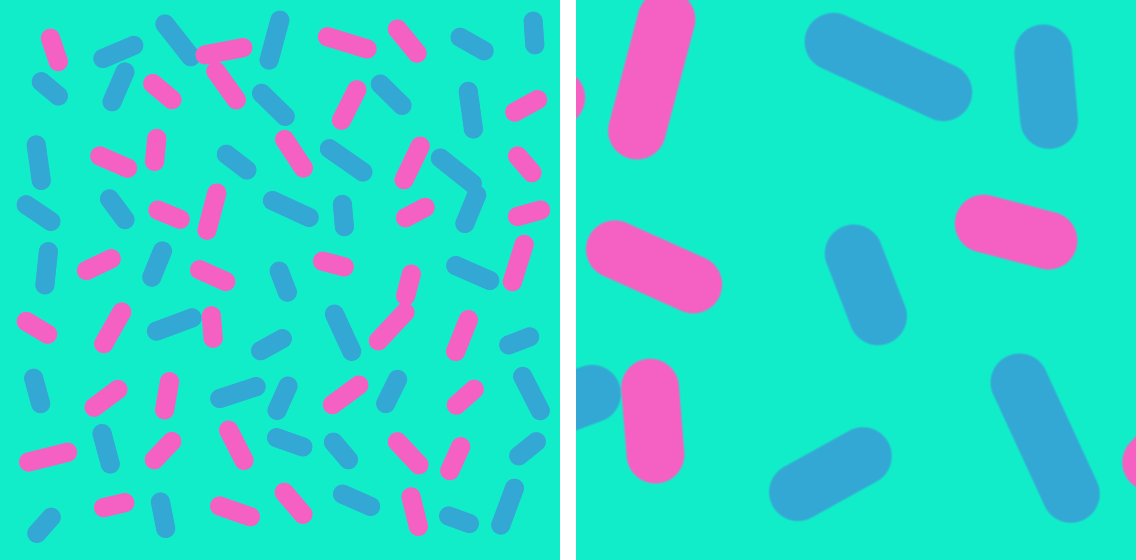
Left, the full canvas; right, a detail of the centre.
This pattern is drawn by a three.js fragment shader. Its source:

```glsl
// Scattered pink and blue rounded sprinkles on flat turquoise.
varying vec2 vUv;

vec4 hash4(vec2 p) {
  vec4 q = fract(p.xyxy * vec4(0.1031, 0.1030, 0.0973, 0.1099) + 0.37);
  q += dot(q, q.wzxy + 33.33);
  return fract((q.xxyz + q.yzzw) * q.zywx);
}

float capsule(vec2 p, vec2 axis, float halfLength, float radius) {
  float along = clamp(dot(p, axis), -halfLength, halfLength);
  return length(p - axis * along) - radius;
}

void main() {
  const float count = 9.0;
  const float cellSize = 0.1055;
  vec3 turquoise = vec3(0.07, 0.93, 0.79);
  vec3 pink = vec3(0.96, 0.38, 0.76);
  vec3 blue = vec3(0.20, 0.66, 0.83);

  vec3 color = turquoise;
  vec2 base = floor((vUv - 0.033) / cellSize);

  for (int j = -1; j <= 1; j++) {
    for (int i = -1; i <= 1; i++) {
      vec2 cell = base + vec2(float(i), float(j));
      // The margin around the grid stays empty
      if (min(cell.x, cell.y) < -0.5 || max(cell.x, cell.y) > count - 0.5) continue;

      vec4 rnd = hash4(cell + 17.0);
      vec4 rnd2 = hash4(cell * 1.7 + 71.0);
      vec2 center = 0.033 + (cell + 0.5) * cellSize + (rnd.xy - 0.5) * 0.048;

      // Steep and flat tilts alternate so that neighbours seldom touch
      float flatness = mod(cell.x + cell.y, 2.0);
      float tilt = mix(0.05, 0.75, rnd.z) + 0.7 * flatness;
      tilt *= rnd2.x < 0.5 ? -1.0 : 1.0;
      float halfLength = mix(0.019, 0.038, pow(rnd.w, 1.3));
      float d = capsule(vUv - center, vec2(sin(tilt), cos(tilt)), halfLength, 0.0172);

      // Each pair of cells gets one sprinkle of either colour, in random order
      float index = cell.x + count * cell.y;
      float flip = step(0.5, hash4(vec2(floor(index * 0.5 + 0.01), 5.0)).x);
      vec3 tint = mod(index + flip, 2.0) < 0.5 ? pink : blue;
      color = mix(color, tint, 1.0 - smoothstep(-0.001, 0.001, d));
    }
  }
  gl_FragColor = vec4(color, 1.0);
}
```
